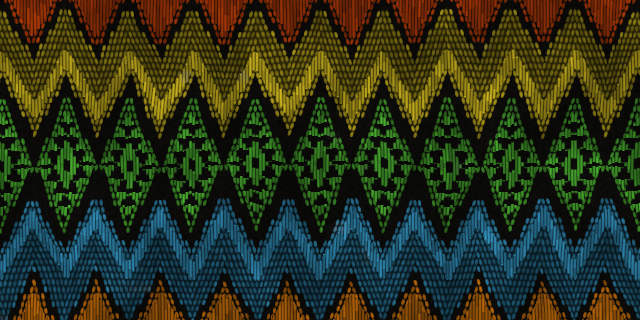
Write a WebGL 1 fragment shader that draws this pattern.

```glsl
precision highp float;
uniform vec2 u_resolution;

#define REPEATS vec2(10.05, 5.0)
#define SHIFT vec2(-0.03, 0.0)
#define MID_Y 2.43
#define SEEDS vec2(14.0, 9.5)
#define COLUMNS 20.0
#define WOBBLE 0.07
#define WEAR 0.35
#define GROUND vec3(0.040, 0.038, 0.032)
#define GREEN vec3(0.22, 0.52, 0.14)

float hash(vec2 p) {
  vec3 q = fract(p.xyx * 0.1031);
  q += dot(q, q.yzx + 33.33);
  return fract((q.x + q.y) * q.z);
}

float noise(vec2 p) {
  vec2 i = floor(p), f = fract(p);
  f = f * f * (3.0 - 2.0 * f);
  return mix(mix(hash(i), hash(i + vec2(1.0, 0.0)), f.x),
             mix(hash(i + vec2(0.0, 1.0)), hash(i + 1.0), f.x), f.y);
}

// x: height beyond the zigzag line, y: diamond distance (1 on its rim)
vec2 zigzag(vec2 p) {
  float t = 2.0 * abs(fract(p.x + 0.5) - 0.5);
  float s = abs(p.y - MID_Y);
  return vec2(s - 1.67 + 0.86 * t, t + s / 1.07);
}

// Thread colour of the band holding a point
vec3 threadColour(vec2 p, vec2 z) {
  bool upper = p.y > MID_Y;
  if (z.x > 0.92) return upper ? vec3(0.60, 0.20, 0.03) : vec3(0.68, 0.38, 0.04);
  if (z.x > -0.38 && z.y > 1.02) return upper ? vec3(0.60, 0.53, 0.09) : vec3(0.15, 0.43, 0.56);
  return GREEN;
}

// Bands worked in small seed stitches
float seedArea(vec2 z) {
  float band = step(-0.36, z.x) * step(z.x, 0.84);
  float rim = step(0.78, z.y) * step(z.y, 1.0);
  return max(max(band, rim), step(1.0, z.x));
}

// One staggered, leaning seed: coverage, sheen
vec2 seedStitch(vec2 p, out vec2 centre) {
  vec2 g = p * SEEDS;
  float stagger = 0.5 * mod(floor(g.y), 2.0);
  g.x += stagger;
  vec2 id = floor(g);
  centre = (id + 0.5 - vec2(stagger, 0.0)) / SEEDS;
  float lean = -sign(fract(centre.x + 0.5) - 0.5) * sign(centre.y - MID_Y);
  vec2 f = g - id - 0.5;
  f += 0.12 * (vec2(hash(id), hash(id + 17.0)) - 0.5);
  f.x -= 0.32 * lean * f.y;
  float r = length(f / vec2(0.40, 0.50));
  float aa = 2.5 * SEEDS.x * REPEATS.y / u_resolution.y;
  float cover = 1.0 - smoothstep(1.0 - 0.5 * aa, 1.0 + 0.5 * aa, r);
  return vec2(cover, (1.0 - 0.4 * r * r) * (0.8 + 0.35 * hash(id + 5.0)));
}

// Signed inside distance of the triangles stepping along the diamond sides
float triangles(vec2 p) {
  vec2 q = abs(vec2(fract(p.x + 0.5) - 0.5, p.y - MID_Y));
  float y = (q.y - 0.03) / 0.2;
  float row = floor(y);
  if (row < 0.0 || row > 3.0) return -1.0;
  float halfWidth = 0.11 * (1.0 - fract(y) / 0.85);
  return halfWidth - abs(q.x - 0.33 + 0.11 * row);
}

// Solid shapes worked in upright satin stitches, positive inside
float satinArea(vec2 p, vec2 z) {
  float line = 0.145 - abs(z.x);
  float outer = z.x - 1.17;
  float core = min(0.38 - z.y, z.y - 0.13);
  return max(max(line, outer), max(core, triangles(p)));
}

void main() {
  vec2 uv = gl_FragCoord.xy / u_resolution;
  vec2 p = uv * REPEATS + SHIFT;
  float px = REPEATS.y / u_resolution.y;

  // Uneven hand tension
  p += WOBBLE * (vec2(noise(p * 1.3), noise(p * 1.3 + 40.0)) - 0.5);
  vec2 z = zigzag(p);

  // Cloth with coloured shade under the seeded bands
  vec3 colour = GROUND * (0.7 + 0.6 * noise(p * 35.0));
  float under = smoothstep(-0.30, -0.20, z.x) * (1.0 - smoothstep(0.70, 0.80, z.x));
  colour = mix(colour, 0.24 * threadColour(p, z), under);

  // Seed stitches, darker inside the bands
  vec2 centre;
  vec2 seed = seedStitch(p, centre);
  vec2 zc = zigzag(centre);
  float dim = zc.x > 0.15 && zc.x < 0.78 ? 0.72 : 0.88;
  colour = mix(colour, threadColour(centre, zc) * seed.y * dim, seed.x * seedArea(zc));

  // Satin columns with ragged ends
  float column = floor(p.x * COLUMNS);
  float across = 2.0 * fract(p.x * COLUMNS) - 1.0;
  vec2 strand = vec2((column + 0.5) / COLUMNS, p.y + 0.04 * (hash(vec2(column, 3.0)) - 0.5));
  vec2 zs = zigzag(strand);
  float satin = smoothstep(-px, px, satinArea(strand, zs));
  float stitch = floor(zs.x * 4.0 + 0.5 * mod(column, 2.0));
  float sheen = (1.05 - 0.55 * across * across) * (0.78 + 0.35 * hash(vec2(column, stitch + 60.0)));
  float outerShade = zs.x > 1.0 ? 0.85 : 1.0;
  colour = mix(colour, threadColour(strand, zs) * sheen * outerShade, satin);

  // Faded patches and a little pale lint
  colour *= 1.0 + WEAR * (noise(p * 1.7 + 9.0) - 0.5);
  float lint = smoothstep(0.86, 0.98, noise(p * 2.1 + 71.0)) * noise(p * vec2(30.0, 9.0));
  colour = mix(colour, vec3(dot(colour, vec3(0.4))) + 0.06, 0.5 * lint);
  gl_FragColor = vec4(colour, 1.0);
}
```
